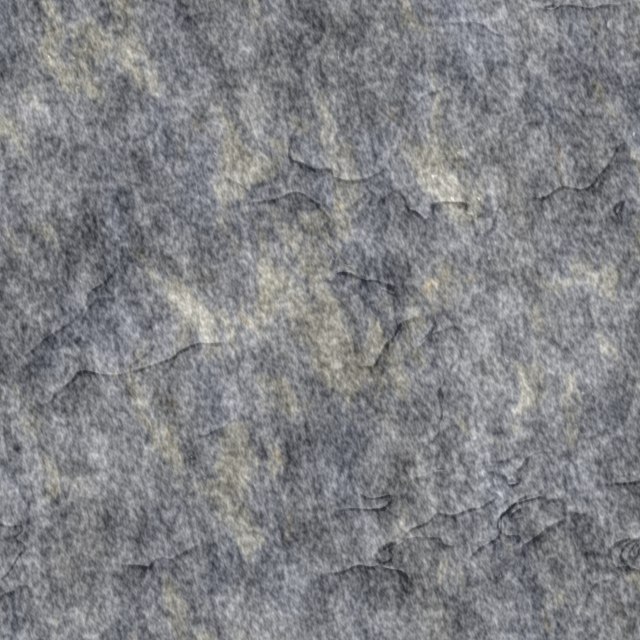
Reproduce this texture procedurally as a Shadertoy shader.

```glsl
float hash(vec2 p) {
    vec3 q = fract(p.xyx * 0.1031);
    q += dot(q, q.yzx + 33.33);
    return fract((q.x + q.y) * q.z);
}

mat2 rotation(float a) {
    return mat2(cos(a), sin(a), -sin(a), cos(a));
}

float cornerSlope(vec2 cell, vec2 offset) {
    float a = 6.2832 * hash(cell);
    return dot(vec2(cos(a), sin(a)), offset);
}

float gradientNoise(vec2 p) {
    vec2 c = floor(p), f = p - c;
    vec2 u = f * f * f * (f * (f * 6.0 - 15.0) + 10.0);
    vec2 e = vec2(1, 0);
    float low = mix(cornerSlope(c, f), cornerSlope(c + e, f - e), u.x);
    float high = mix(cornerSlope(c + e.yx, f - e.yx), cornerSlope(c + 1.0, f - 1.0), u.x);
    return mix(low, high, u.y);
}

float fbm(vec2 p, int octaves, float gain) {
    float sum = 0.0, amplitude = 1.0;
    p += 40.0;
    for (int i = 0; i < octaves; i++) {
        sum += amplitude * gradientNoise(p);
        p = rotation(0.6) * p * 2.03 + 17.3;
        amplitude *= gain;
    }
    return sum;
}

// Folded height: rounded bumps separated by sharp creases
float bumpHeight(vec2 p) {
    return abs(fbm(p * vec2(6.0, 7.5) + 61.0, 4, 0.55));
}

float ledgeField(vec2 p, float angle, float seed) {
    return fbm(rotation(angle) * p * vec2(1.5, 2.6) + seed, 5, 0.45);
}

// Broken crack with a thin dark line, a shadow below and a pale lip above
float ledgeShade(vec2 p, float angle, float seed) {
    float eps = 0.002;
    float n = ledgeField(p, angle, seed);
    vec2 slope = vec2(ledgeField(p + vec2(eps, 0), angle, seed),
                      ledgeField(p + vec2(0, eps), angle, seed)) - n;
    slope /= eps;
    float steepness = max(length(slope), 0.3);
    float d = n / steepness;
    float above = d * slope.y / steepness;
    float broken = smoothstep(0.05, 0.4, fbm(p * 3.0 + seed * 1.7, 3, 0.5));
    float line = 1.0 - smoothstep(0.0005, 0.0045, abs(d));
    float shadow = smoothstep(0.0, 0.004, -above) * exp(-abs(d) * 45.0);
    float lip = smoothstep(0.001, 0.005, above) * exp(-abs(d) * 110.0);
    return broken * (0.09 * lip - 0.17 * line - 0.09 * shadow);
}

// Pale mineral deposits, drawn out downward and gathered in a loose column
float depositMask(vec2 p, vec2 streak) {
    float x = (p.x - 0.33) / 0.14;
    float column = 0.16 * exp(-x * x);
    float n = fbm(streak * vec2(11.0, 6.0) + 8.0, 5, 0.55) + 0.5 * fbm(p * 3.0 + 23.0, 2, 0.5);
    return smoothstep(0.16, 0.58, n + column);
}

void mainImage(out vec4 fragColor, in vec2 fragCoord) {
    vec2 p = fragCoord / iResolution.y;

    // Warped, slightly leaning coordinates for the near-vertical fabric
    vec2 warp = vec2(fbm(p * 7.0 + 3.0, 3, 0.5), fbm(p * 7.0 + 31.0, 3, 0.5));
    vec2 bent = p + 0.025 * warp;
    vec2 streak = bent + vec2(0.22 * bent.y, 0.0);

    // Grey tone, from broad clouds down to fine grain
    float clouds = fbm(p * 3.2 + 5.0, 4, 0.5);
    float fibres = fbm(streak * vec2(30.0, 15.0), 3, 0.6);
    float grain = fbm((p + vec2(0.22 * p.y, 0.0)) * vec2(135.0, 85.0), 2, 0.6);
    float tone = 0.505 + 0.14 * clouds + 0.17 * fibres + 0.21 * grain;

    // Relief lit from above
    vec2 towardLight = vec2(-0.003, 0.007);
    tone += 0.22 * (bumpHeight(bent) - bumpHeight(bent + towardLight));
    for (int i = 0; i < 3; i++) {
        float k = float(i);
        tone += ledgeShade(bent, 0.2 - 0.45 * k, 11.0 + 19.0 * k);
    }

    // Deposits and clustered bright flecks
    float deposit = depositMask(p, streak);
    tone += 0.11 * deposit;
    float cluster = smoothstep(0.1, 0.5, fbm(p * 6.0 + 47.0, 3, 0.5));
    float fleck = smoothstep(0.38, 0.62, gradientNoise(streak * vec2(120.0, 85.0) + 71.0));
    tone += 0.22 * fleck * cluster;
    tone = clamp(tone, 0.2, 0.93);

    // Cool shadows, warm deposits and rare ochre stains
    vec3 coolTint = vec3(-0.010, -0.003, 0.018) * (1.4 - tone);
    vec3 warmTint = vec3(0.022, 0.010, -0.040);
    vec3 ochreTint = vec3(0.09, 0.03, -0.07);
    float hueDrift = fbm(streak * vec2(8.0, 5.0) + 90.0, 3, 0.5);
    float ochre = smoothstep(0.5, 0.75, fbm(streak * vec2(13.0, 8.0) + 130.0, 3, 0.5));
    vec3 rock = vec3(tone) + coolTint + warmTint * (deposit + 0.6 * hueDrift);
    rock += ochreTint * ochre * (0.3 + 0.7 * deposit);
    fragColor = vec4(clamp(rock, 0.0, 1.0), 1.0);
}
```
